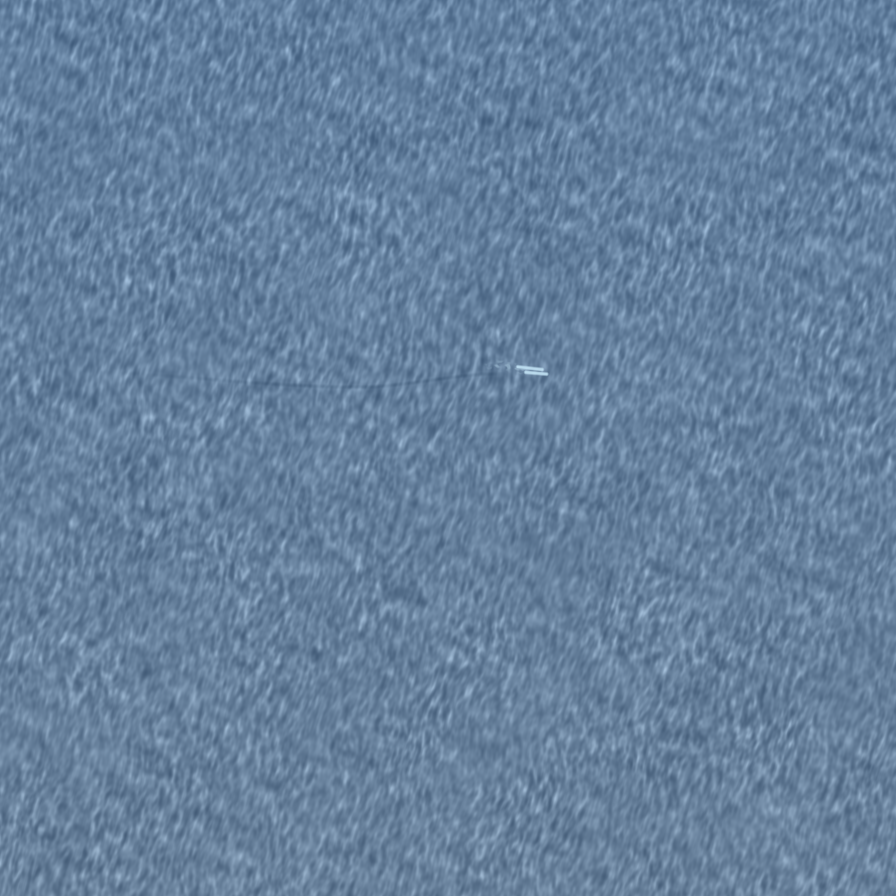
Give the GLSL for this texture, as a three.js fragment shader.

```glsl
// Rippled blue sea seen from high above, with a tiny boat wake near the centre.
// Stretched, gently warped gradient noise makes the steep slanting ripples;
// short capsules draw the foam, and a soft curve draws the faint trail behind it.

varying vec2 vUv;

// Sine-free hash: a random gradient in -1..1
vec2 randomGradient(vec2 cell) {
  vec3 h = fract(cell.xyx * vec3(0.1031, 0.1030, 0.0973));
  h += dot(h, h.yzx + 33.33);
  return fract((h.xx + h.yz) * h.zy) * 2.0 - 1.0;
}

float gradientNoise(vec2 p) {
  vec2 cell = floor(p);
  vec2 f = p - cell;
  vec2 w = f * f * f * (f * (f * 6.0 - 15.0) + 10.0);
  vec2 e = vec2(1.0, 0.0);
  float bottom = mix(dot(randomGradient(cell), f),
                     dot(randomGradient(cell + e.xy), f - e.xy), w.x);
  float top = mix(dot(randomGradient(cell + e.yx), f - e.yx),
                  dot(randomGradient(cell + e.xx), f - e.xx), w.x);
  return mix(bottom, top, w.y);
}

float segmentDistance(vec2 p, vec2 a, vec2 b) {
  vec2 ab = b - a;
  return length(p - a - ab * clamp(dot(p - a, ab) / dot(ab, ab), 0.0, 1.0));
}

// Brightness offset of the water, centred on zero
float seaRipples(vec2 uv) {
  vec2 warp = vec2(gradientNoise(uv * 13.0 + 40.0), gradientNoise(uv * 11.0 + 90.0));
  vec2 p = uv + 0.008 * warp;
  vec2 q = vec2(dot(p, vec2(0.966, -0.26)), dot(p, vec2(0.26, 0.966)));

  float ripples = 0.20 * gradientNoise(q * vec2(150.0, 58.0) + 200.0);
  ripples += 0.11 * gradientNoise(q * vec2(235.0, 115.0) + 500.0);
  ripples += 0.08 * gradientNoise(q * vec2(82.0, 42.0) + 350.0);
  ripples *= 1.0 + 0.6 * gradientNoise(uv * 9.0 + 20.0);

  // Faint swell bands falling to the right, and broad patches
  vec2 s = vec2(dot(p, vec2(0.88, -0.47)), dot(p, vec2(0.47, 0.88)));
  float swell = 0.06 * gradientNoise(s * vec2(16.0, 44.0) + 70.0);
  swell += 0.025 * gradientNoise(uv * 6.0 + 10.0);

  // Crests glint a little more than troughs darken
  return ripples + swell + 1.6 * ripples * ripples - 0.003;
}

// Thin dark line left behind the boat
float wakeTrail(vec2 uv) {
  float y = 0.568 + 0.015 * smoothstep(0.40, 0.56, uv.x)
          + 0.018 * (1.0 - smoothstep(0.06, 0.40, uv.x));
  float fade = smoothstep(0.02, 0.42, uv.x) * (1.0 - smoothstep(0.53, 0.58, uv.x));
  return fade * (1.0 - smoothstep(0.0, 0.0035, abs(uv.y - y)));
}

// Two bright streaks with a broken, fainter tail
float boatFoam(vec2 uv) {
  vec2 p = uv - vec2(0.594, 0.586);
  float upper = segmentDistance(p, vec2(-0.016, 0.0045), vec2(0.011, 0.0015));
  float lower = segmentDistance(p, vec2(-0.007, -0.0015), vec2(0.016, -0.0035));
  float streaks = 1.0 - smoothstep(0.0004, 0.0032, min(upper, lower));

  float tail = 1.0 - smoothstep(0.001, 0.008,
    segmentDistance(p, vec2(-0.047, 0.008), vec2(-0.008, 0.002)));
  float broken = smoothstep(-0.1, 0.4, gradientNoise(p * vec2(170.0, 230.0) + 60.0));
  return max(streaks, 0.5 * tail * broken);
}

void main() {
  // Bluer towards the top, greyer towards the bottom
  vec3 water = mix(vec3(0.411, 0.508, 0.611), vec3(0.386, 0.500, 0.623), vUv.y);
  vec3 color = water + seaRipples(vUv) * vec3(0.98, 1.0, 0.98);

  color -= 0.055 * wakeTrail(vUv);
  color = mix(color, vec3(0.76, 0.89, 0.96), 0.9 * boatFoam(vUv));

  gl_FragColor = vec4(color, 1.0);
}
```
